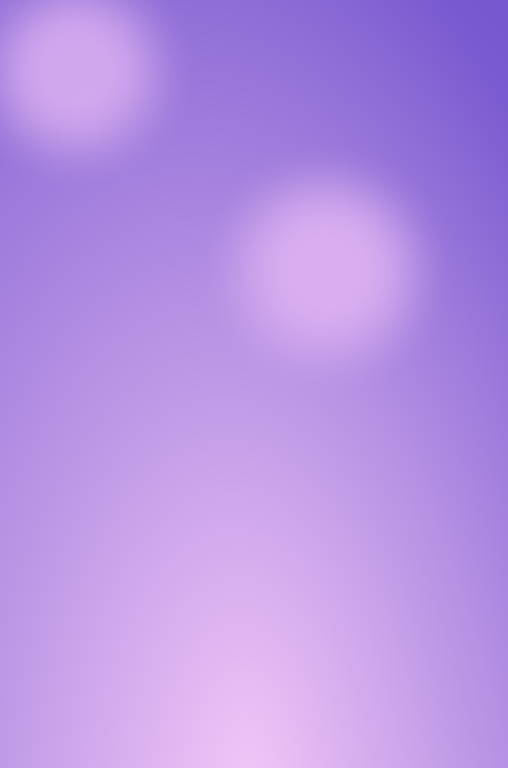
Give the GLSL for this background, as a Shadertoy shader.

```glsl
// Violet gradient with a pink light rising from the lower edge and two soft round glows.

// Colours
const vec3 DEEP_VIOLET = vec3(0.46, 0.34, 0.81);
const vec3 PALE_PINK   = vec3(0.95, 0.78, 0.97);
const vec3 GLOW_PINK   = vec3(0.86, 0.69, 0.945);

// Base slope: brighter downwards and to the left
const float RISE_DOWN  = 0.29;
const float RISE_LEFT  = 0.20;
const float LEFT_AT_BOTTOM = 0.35;

// Light at the lower edge, in canvas fractions
const vec2  LIGHT_CENTER  = vec2(0.49, 0.0);
const vec2  LIGHT_SCALE   = vec2(1.5, 1.0);
const float LIGHT_REACH   = 1.16;
const float LIGHT_AMOUNT  = 0.66;
const float LIGHT_ROUNDING = 0.03;

// Glows: centre in canvas fractions, outer radius in heights, opacity
const int   GLOW_COUNT = 2;
const vec4  GLOWS[GLOW_COUNT] = vec4[](
    vec4(0.148, 0.909, 0.160, 0.84),
    vec4(0.642, 0.648, 0.170, 0.95));
const float GLOW_CORE = 0.24;

// Brightness of the backdrop, from deep violet (0) to pale pink (1)
float backdropLevel(vec2 uv) {
    float slope = RISE_DOWN * (1.0 - uv.y)
                + RISE_LEFT * (1.0 - uv.x) * mix(LEFT_AT_BOTTOM, 1.0, uv.y);
    vec2 offset = (uv - LIGHT_CENTER) * LIGHT_SCALE;
    float dist = sqrt(dot(offset, offset) + LIGHT_ROUNDING * LIGHT_ROUNDING);
    return slope + LIGHT_AMOUNT * max(0.0, 1.0 - dist / LIGHT_REACH);
}

// Opacity of a blurred disc
float glowMask(vec2 uv, vec4 glow, float aspect) {
    float dist = length((uv - glow.xy) * vec2(aspect, 1.0));
    return glow.w * (1.0 - smoothstep(GLOW_CORE * glow.z, glow.z, dist));
}

void mainImage(out vec4 fragColor, in vec2 fragCoord) {
    vec2 uv = fragCoord / iResolution.xy;
    float aspect = iResolution.x / iResolution.y;

    vec3 color = mix(DEEP_VIOLET, PALE_PINK, clamp(backdropLevel(uv), 0.0, 1.0));
    for (int i = 0; i < GLOW_COUNT; i++) {
        color = mix(color, GLOW_PINK, glowMask(uv, GLOWS[i], aspect));
    }
    fragColor = vec4(color, 1.0);
}
```
